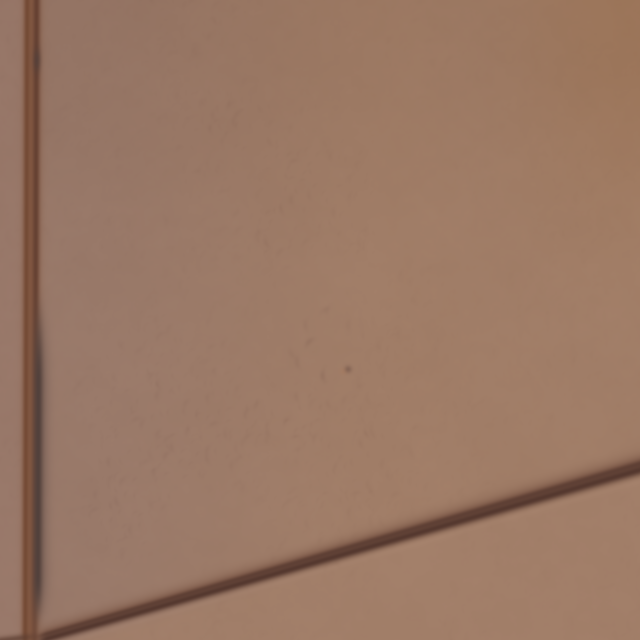
This texture is drawn by a WebGL 2 fragment shader. Its source:

```glsl
#version 300 es
precision highp float;
// Matte clay-coloured panels divided by a narrow upright seam and a slanted groove.
// Seams are stacked Gaussian profiles across line distances; the surface is
// value noise plus small hashed scuffs gathered along a loose diagonal band.
uniform vec2 u_resolution;
out vec4 fragColor;

float hash(vec2 p) {
    return fract(sin(dot(p, vec2(127.1, 311.7))) * 43758.5453);
}

float noise(vec2 p) {
    vec2 i = floor(p), f = fract(p);
    f = f * f * (3.0 - 2.0 * f);
    return mix(mix(hash(i), hash(i + vec2(1, 0)), f.x),
               mix(hash(i + vec2(0, 1)), hash(i + vec2(1, 1)), f.x), f.y);
}

float fbm(vec2 p) {
    float sum = 0.0, gain = 0.5;
    for (int i = 0; i < 4; i++) {
        sum += gain * noise(p);
        p = p * 2.03 + 7.3;
        gain *= 0.5;
    }
    return sum;
}

float bell(float d, float width) {
    return exp(-d * d / (width * width));
}

// One short, softly tilted scuff per cell, searched over the neighbours
float scuffs(vec2 p, float cells) {
    vec2 q = p * cells, id = floor(q);
    float mark = 0.0;
    for (int y = -1; y <= 1; y++) {
        for (int x = -1; x <= 1; x++) {
            vec2 c = id + vec2(x, y);
            vec2 d = q - c - vec2(hash(c), hash(c + 19.7));
            float a = 0.3 + 1.8 * hash(c + 41.3);
            vec2 along = vec2(cos(a), sin(a));
            float u = dot(d, along), v = dot(d, vec2(-along.y, along.x));
            v += 0.6 * u * u;
            mark += step(0.5, hash(c + 5.1)) * bell(u, 0.32) * bell(v, 0.15);
        }
    }
    return mark;
}

void main() {
    vec2 p = gl_FragCoord.xy / u_resolution;
    float slant = (p.y - 0.285 * p.x + 0.018) * 0.962;
    float seam = p.x - mix(0.048, 0.051, p.y);

    // Broad light: cool and dim at left and top, warm at upper right
    vec3 col = mix(vec3(0.598, 0.474, 0.413), vec3(0.630, 0.492, 0.405), smoothstep(0.05, 0.65, p.x));
    col -= vec3(0.020, 0.021, 0.022) * smoothstep(0.5, 1.0, p.y);
    col += vec3(0.002, -0.010, -0.030) * smoothstep(0.72, 1.0, p.x) * smoothstep(0.4, 1.0, p.y);
    col = mix(col, vec3(0.636, 0.498, 0.413), 0.8 * smoothstep(0.0, -0.03, slant));
    col = mix(col, vec3(0.605, 0.478, 0.420) - 0.015 * p.y, smoothstep(0.0, -0.02, seam));

    // Mottling and faint scuffs
    col += 0.014 * (fbm(p * 9.0) - 0.47) + 0.010 * (fbm(p * 55.0) - 0.47);
    float band = bell(p.x - 0.48 + 0.22 * (p.y - 0.45), 0.13) * bell(p.y - 0.55, 0.4);
    float corner = bell(p.x - 0.2, 0.18) * bell(p.y - 0.28, 0.2);
    float wear = (0.2 + 0.5 * band + 0.5 * corner) * smoothstep(0.3, 0.65, fbm(p * 11.0 + 3.0));
    col -= vec3(0.026, 0.026, 0.021) * wear * (scuffs(p, 38.0) + 0.6 * scuffs(p + 0.37, 62.0));

    // Chipped cluster and its one deeper pit
    float cluster = bell(length((p - vec2(0.505, 0.445)) * vec2(1.0, 0.75)), 0.05);
    col -= vec3(0.042, 0.040, 0.030) * cluster * scuffs(p + 0.013, 34.0);
    col = mix(col, vec3(0.67, 0.49, 0.37), 0.4 * bell(length(p - vec2(0.537, 0.420)), 0.006));
    col = mix(col, vec3(0.42, 0.31, 0.27), 0.5 * bell(length(p - vec2(0.544, 0.423)), 0.0058));

    // Slanted groove: soft upper shadow, brown lip, dark core, sharper lower edge
    float inside = smoothstep(0.045, 0.075, p.x);
    float g = slant / mix(0.8, 1.05, p.x);
    col = mix(col, vec3(0.51, 0.37, 0.30), 0.45 * inside * bell(g - 0.014, 0.014));
    col = mix(col, vec3(0.45, 0.31, 0.25), 0.9 * inside * bell(g - 0.008, 0.0085));
    col = mix(col, vec3(0.35, 0.235, 0.195), 0.65 * inside * bell(g - 0.008, 0.004));
    col = mix(col, vec3(0.32, 0.21, 0.175), 0.95 * inside * bell(g + 0.001, 0.0078));
    col += 0.012 * inside * bell(g + 0.017, 0.005);

    // Upright seam: orange-brown bed between two darker edges
    col = mix(col, vec3(0.52, 0.35, 0.26), 0.95 * bell(seam, 0.0125));
    col = mix(col, vec3(0.44, 0.275, 0.19), 0.85 * bell(seam + 0.0085, 0.005));
    float upper = smoothstep(0.35, 0.6, p.y);
    col = mix(col, vec3(0.38, 0.24, 0.185), mix(0.55, 0.88, upper) * bell(seam - 0.006, 0.0055));

    // Cool shadow pooled along the lower right edge, and a nick near the top
    float pool = smoothstep(0.01, 0.10, p.y) * smoothstep(0.56, 0.40, p.y);
    col = mix(col, vec3(0.48, 0.385, 0.35), 0.45 * pool * bell(seam - 0.020, 0.011));
    col = mix(col, vec3(0.30, 0.24, 0.225), 0.9 * pool * bell(seam - 0.011, 0.0075));
    col = mix(col, vec3(0.31, 0.25, 0.24), 0.6 * bell(seam - 0.007, 0.006) * bell(p.y - 0.906, 0.018));

    // Joint where the seams meet at the lower left
    col = mix(col, vec3(0.36, 0.24, 0.19), 0.7 * bell(p.y - 0.12 * p.x + 0.001, 0.006) * smoothstep(0.07, 0.03, p.x));

    fragColor = vec4(clamp(col, 0.0, 1.0), 1.0);
}
```
